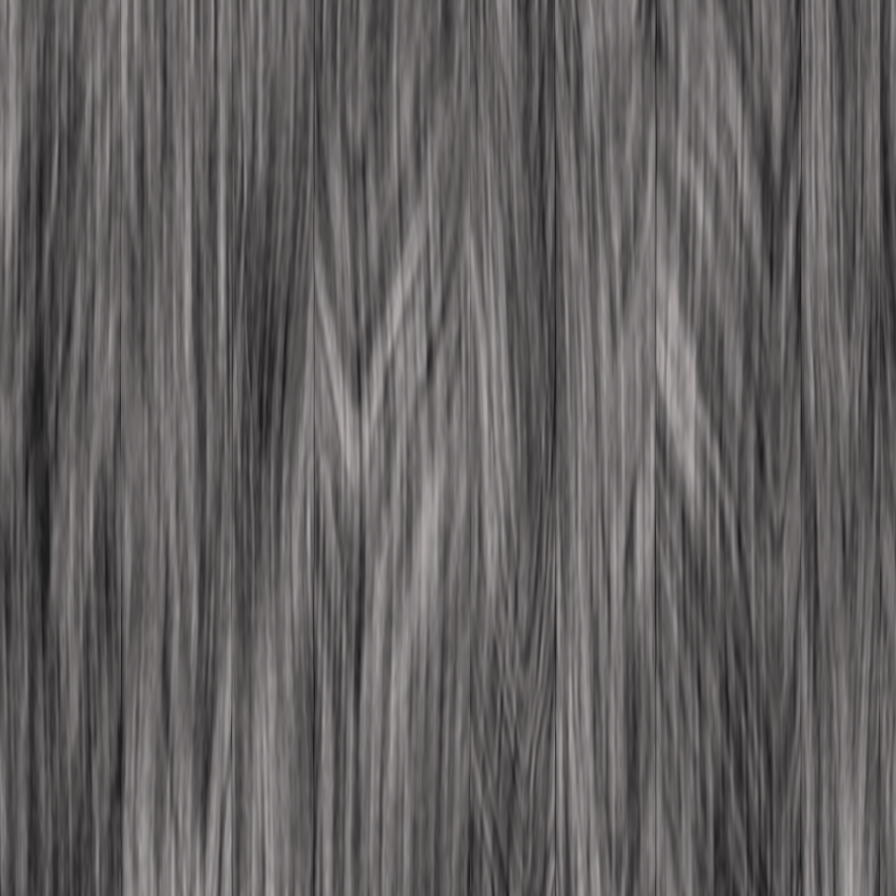
Write a WebGL 1 fragment shader that draws this texture.

```glsl
precision highp float;
uniform vec2 u_resolution;

// Boards
const float BOARD_COUNT = 8.0;
const float BOARD_UNEVENNESS = 0.2;
const float BOARD_WAVE = 19.0;
const float SEAM_WIDTH = 0.002;
const float SEAM_DEPTH = 0.13;

// Growth rings
const float RINGS_PER_BOARD = 24.0;
const float ARCH_SLOPE_MIN = 4.0;
const float ARCH_SLOPE_MAX = 24.0;
const float ARCH_ROUNDING = 0.002;
const float WARP_BROAD = 8.0;
const float WARP_SMALL = 2.0;
const float RING_JAG = 0.6;

// Brightness contributions
const float BASE_TONE = 0.392;
const float PATCH_CONTRAST = 0.18;
const float BOARD_CONTRAST = 0.05;
const float BAND_CONTRAST = 0.15;
const float RING_CONTRAST = 0.19;
const float STRAND_CONTRAST = 0.14;
const float FIBRE_CONTRAST = 0.24;
const float FLECK_CONTRAST = 0.07;
const vec3 WOOD_TINT = vec3(1.025, 0.988, 0.992);

float hash(vec2 p) {
    return fract(sin(dot(p, vec2(127.1, 311.7))) * 43758.5453);
}

float noise(vec2 p) {
    vec2 cell = floor(p);
    vec2 f = fract(p);
    f = f * f * (3.0 - 2.0 * f);
    float low = mix(hash(cell), hash(cell + vec2(1.0, 0.0)), f.x);
    float high = mix(hash(cell + vec2(0.0, 1.0)), hash(cell + vec2(1.0, 1.0)), f.x);
    return mix(low, high, f.y);
}

// Noise centred on zero
float ripple(vec2 p) {
    return noise(p) - 0.5;
}

// One thread whose changes start at its own height
float thread(float column, float y) {
    y += 40.0 * hash(vec2(column, 0.37));
    float cell = floor(y);
    float blend = smoothstep(0.0, 1.0, y - cell);
    return mix(hash(vec2(column, cell)), hash(vec2(column, cell + 1.0)), blend);
}

// Staggered vertical threads, centred on zero
float threads(vec2 p) {
    float column = floor(p.x);
    float blend = smoothstep(0.0, 1.0, p.x - column);
    return mix(thread(column, p.y), thread(column + 1.0, p.y), blend) - 0.5;
}

// Nested arches, bent into ovals and straight runs by slow noise
float ringCoordinate(float across, vec2 uv, float board) {
    vec2 seed = vec2(board * 17.3, board * 5.1);
    float offset = across - 0.5 * (hash(seed) - 0.5);
    float arch = sqrt(offset * offset + ARCH_ROUNDING);
    float slope = mix(ARCH_SLOPE_MIN, ARCH_SLOPE_MAX, hash(seed + 3.7));
    float ring = arch * RINGS_PER_BOARD - uv.y * slope;
    ring += WARP_BROAD * ripple(vec2(across * 1.2, uv.y * 1.9) + seed);
    ring += WARP_SMALL * ripple(vec2(across * 3.0, uv.y * 4.5) + seed + 9.0);
    return ring + RING_JAG * ripple(uv * vec2(150.0, 16.0));
}

void main() {
    vec2 uv = gl_FragCoord.xy / u_resolution;

    // Boards of uneven width
    float position = uv.x * BOARD_COUNT + BOARD_UNEVENNESS * sin(uv.x * BOARD_WAVE + 1.0);
    float density = BOARD_COUNT + BOARD_UNEVENNESS * BOARD_WAVE * cos(uv.x * BOARD_WAVE + 1.0);
    float board = floor(position);
    float across = fract(position) - 0.5;

    // Broad light and dark areas
    float tone = BASE_TONE + BOARD_CONTRAST * (hash(vec2(board, 4.0)) - 0.5);
    tone += PATCH_CONTRAST * threads(uv * vec2(18.0, 1.8) + vec2(3.0, 2.0));

    // Rings in wide bands and fine lines that fade along their length
    float ring = ringCoordinate(across, uv, board);
    tone += BAND_CONTRAST * ripple(vec2(ring * 0.35, uv.y * 1.5 + board * 11.0));
    tone += RING_CONTRAST * ripple(vec2(ring, uv.y * 5.0 + board * 23.0));

    // Long fibres with a slight lean, and short flecks
    vec2 grain = uv;
    grain.x += 0.025 * ripple(uv * vec2(5.0, 2.2) + board * 3.0);
    tone += STRAND_CONTRAST * threads(grain * vec2(130.0, 3.0));
    tone += FIBRE_CONTRAST * threads(grain * vec2(290.0, 6.0) + 31.0);
    tone += FLECK_CONTRAST * threads(grain * vec2(340.0, 55.0) + 507.0);

    // Seams of varied depth, with a faint shadow beside them
    float seamDistance = (0.5 - abs(across)) / density;
    float seamId = floor(position + 0.5);
    float seamStrength = mix(0.3, 1.0, hash(vec2(seamId, 8.0)));
    float seam = 1.0 - smoothstep(0.0, SEAM_WIDTH, seamDistance);
    float shadow = exp(-seamDistance / (SEAM_WIDTH * 3.0));
    tone -= seamStrength * (SEAM_DEPTH * seam + 0.04 * shadow);

    gl_FragColor = vec4(clamp(tone, 0.12, 0.66) * WOOD_TINT, 1.0);
}
```
